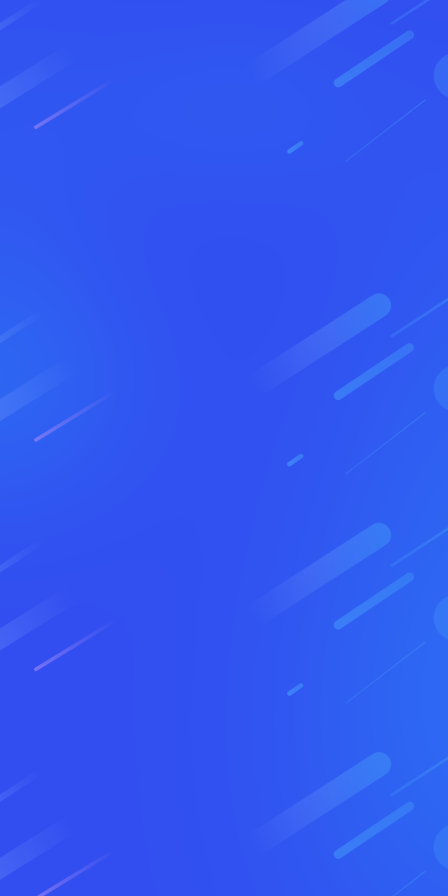
A Shadertoy shader for this background:

```glsl
// Blue backdrop with soft glows and four stacked groups of slanted light streaks.
// Each group holds capsules that fade along their length, plus a disc at the
// right edge; coordinates run 0..1 across and 0..2 upwards.

// Elliptical soft light of the given radii
float glow(vec2 p, vec2 center, vec2 radii) {
    vec2 d = (p - center) / radii;
    return exp(-dot(d, d));
}

// Antialiased fill of a signed distance
float fill(float dist) {
    float pixel = 0.75 / iResolution.x;
    return 1.0 - smoothstep(-pixel, pixel, dist);
}

// Capsule from a to b whose opacity runs from fade.x to fade.y
float streak(vec2 p, vec2 a, vec2 b, float radius, vec2 fade) {
    vec2 axis = b - a;
    float t = clamp(dot(p - a, axis) / dot(axis, axis), 0.0, 1.0);
    return fill(length(p - a - axis * t) - radius) * mix(fade.x, fade.y, t);
}

vec3 background(vec2 p) {
    float light = 0.58 * glow(p, vec2(1.08, 0.36), vec2(0.46, 0.62))
                + 0.28 * glow(p, vec2(1.10, 1.15), vec2(0.36, 0.60))
                + 0.50 * glow(p, vec2(-0.03, 1.14), vec2(0.34, 0.30))
                + 0.24 * glow(p, vec2(0.52, 1.76), vec2(0.34, 0.22))
                + 0.18 * glow(p, vec2(0.00, 1.65), vec2(0.28, 0.40));
    return mix(vec3(0.196, 0.302, 0.940), vec3(0.165, 0.475, 0.960), light);
}

// One group, placed relative to the centre of its disc
vec3 streakGroup(vec3 color, vec2 p) {
    vec3 sky = vec3(0.27, 0.62, 0.98);
    vec3 pale = vec3(0.50, 0.65, 1.00);
    vec3 lilac = vec3(0.60, 0.52, 0.96);

    // Right side: broad streak, bar, dash, hairlines and disc
    float broad = streak(p, vec2(0.560, 0.000), vec2(0.846, 0.185), 0.027, vec2(0.0, 0.42));
    vec3 broadTint = mix(pale, sky, smoothstep(0.65, 0.85, p.x));
    color = mix(color, broadTint, broad);
    color = mix(color, sky, streak(p, vec2(0.755, -0.016), vec2(0.914, 0.091), 0.010, vec2(0.50, 0.38)));
    color = mix(color, sky, streak(p, vec2(0.646, -0.169), vec2(0.672, -0.151), 0.005, vec2(0.60, 0.50)));
    color = mix(color, sky, streak(p, vec2(0.773, -0.190), vec2(0.948, -0.055), 0.0013, vec2(0.25, 0.40)));
    color = mix(color, sky, streak(p, vec2(0.875, 0.117), vec2(1.020, 0.212), 0.003, vec2(0.25, 0.40)));
    color = mix(color, sky, 0.28 * fill(length(p - vec2(1.020, 0.0)) - 0.052));

    // Left side: streaks that dissolve towards the right
    color = mix(color, pale, streak(p, vec2(-0.100, -0.111), vec2(0.165, 0.055), 0.021, vec2(0.38, 0.0)));
    color = mix(color, pale, streak(p, vec2(-0.050, 0.077), vec2(0.095, 0.171), 0.007, vec2(0.32, 0.0)));
    color = mix(color, lilac, streak(p, vec2(0.080, -0.115), vec2(0.258, -0.006), 0.004, vec2(0.65, 0.0)));
    return color;
}

void mainImage(out vec4 fragColor, in vec2 fragCoord) {
    vec2 p = fragCoord / iResolution.xy * vec2(1.0, 2.0);
    vec3 color = background(p);

    // The topmost group stands further from the rest
    for (int i = 0; i < 4; i++) {
        float height = 0.109 + 0.512 * float(i) + (i == 3 ? 0.186 : 0.0);
        color = streakGroup(color, p - vec2(0.0, height));
    }
    fragColor = vec4(color, 1.0);
}
```
